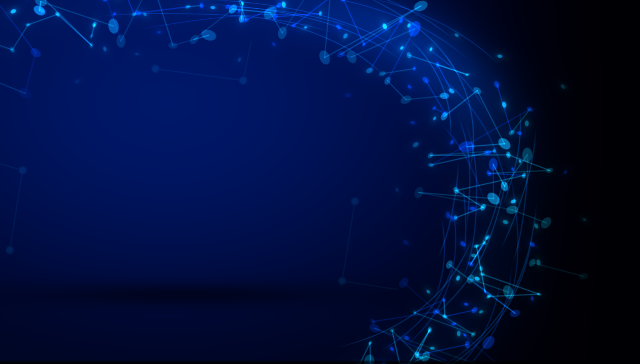
A Shadertoy shader for this background:

```glsl
// A glowing network of linked nodes bends around a dark blue stage.
// Nodes are scattered along a superelliptic ring by hashes, then joined in
// order; fine strands follow the ring, over a soft light and a floor shadow.

const vec2 RING_CENTER = vec2(0.50, 0.44);
const vec2 RING_RADII = vec2(0.868, 0.575);
const float RING_POWER = 2.5;
const vec3 BLUE = vec3(0.0, 0.22, 0.72);
const vec3 TEAL = vec3(0.02, 0.46, 0.52);
const vec3 CYAN = vec3(0.05, 0.69, 0.86);

vec4 hash4(float n) {
    vec4 h = fract(vec4(n) * vec4(0.1031, 0.1030, 0.0973, 0.1099));
    h += dot(h, h.wzxy + 33.33);
    return fract((h.xxyz + h.yzzw) * h.zywx);
}

float superNorm(vec2 q) {
    q = pow(abs(q) + 1e-5, vec2(RING_POWER));
    return pow(q.x + q.y, 1.0 / RING_POWER);
}

vec2 ringPoint(float angle, float offset) {
    vec2 dir = vec2(cos(angle), sin(angle));
    return RING_CENTER + RING_RADII * dir / superNorm(dir) * (1.0 + offset);
}

float fill(float dist, float soft) {
    return 1.0 - smoothstep(-soft, soft, dist);
}

float segment(vec2 p, vec2 a, vec2 b) {
    vec2 pa = p - a, ba = b - a;
    return length(pa - ba * clamp(dot(pa, ba) / dot(ba, ba), 0.0, 1.0));
}

float disc(vec2 p, float radius, float turn) {
    float c = cos(turn), s = sin(turn);
    vec2 q = vec2(c * p.x + s * p.y, c * p.y - s * p.x);
    return length(q * vec2(0.82, 1.2)) - radius;
}

// Node position in xy, closeness to the core of the ring in z
vec3 node(float i, float count, float seed, float spread) {
    vec4 h = hash4(i + seed);
    float angle = mix(-0.95, 2.35, pow(i / count, 1.25)) + (h.x - 0.5) * 0.2;
    float offset = (h.y + h.z - 1.0) * spread - 0.04;
    return vec3(ringPoint(angle, offset), exp(-offset * offset * 18.0));
}

// Chain of nodes: gain holds link, disc and glow strength
vec3 network(vec2 p, float count, float seed, float spread, float size, vec3 gain, float soft) {
    vec3 sum = vec3(0.0);
    vec3 last = node(0.0, count, seed, spread);
    for (float i = 1.0; i <= count; i++) {
        vec3 here = node(i, count, seed, spread);
        vec4 h = hash4(i * 1.7 + seed + 200.0);
        vec3 tint = h.x < 0.35 ? BLUE : (h.x < 0.65 ? TEAL : CYAN);
        float link = fill(segment(p, last.xy, here.xy) - 0.0014, soft);
        float d = disc(p - here.xy, size * mix(0.55, 1.15, h.y), h.z * 3.14);
        float glow = exp(-max(d, 0.0) * 130.0);
        float joined = step(h.w, 0.82) * mix(0.35, 1.0, last.z * here.z);
        sum += tint * (gain.x * link * joined
            + here.z * (gain.y * fill(d, soft) + gain.z * glow));
        last = here;
    }
    return sum;
}

// Thin curves running along the ring
vec3 strands(vec2 polar, float soft) {
    vec3 sum = vec3(0.0);
    for (float i = 0.0; i < 34.0; i++) {
        vec4 h = hash4(i + 71.0);
        float start = mix(-1.0, 1.3, h.x);
        float along = (polar.x - start) / mix(0.35, 0.9, h.y);
        float radius = 0.98 + (h.z - 0.5) * 0.28 + (h.w - 0.5) * 0.3 * (along - 0.5);
        float line = fill(abs(polar.y - radius) * 0.68 - 0.0009, soft);
        float ends = smoothstep(0.0, 0.2, along) * smoothstep(1.0, 0.8, along);
        sum += mix(BLUE, CYAN, h.w * 0.6) * line * ends * 0.38;
    }
    return sum;
}

// Faint bent link with a dot at its middle and end
float strayLink(vec2 p, vec2 a, vec2 b, vec2 c, float soft) {
    float line = fill(min(segment(p, a, b), segment(p, b, c)) - 0.0012, soft);
    float dots = fill(min(length(p - b), length(p - c)) - 0.010, soft * 2.0);
    return max(line * 0.7, dots);
}

vec3 stage(vec2 p) {
    vec2 d = p - vec2(0.46, 0.72);
    float light = exp(-1.0 * d.x * d.x - 2.1 * d.y * d.y);
    light *= smoothstep(1.72, 1.05, p.x);
    vec2 s = (p - vec2(0.50, 0.19)) / vec2(0.36, 0.028);
    light *= 1.0 - 0.42 * exp(-dot(s, s)) - 0.12 * exp(-s.y * s.y * 0.3);
    return vec3(0.0, 0.093 * pow(light, 1.35), 0.015 + 0.395 * light);
}

void mainImage(out vec4 fragColor, in vec2 fragCoord) {
    vec2 p = fragCoord / iResolution.y;
    float soft = 0.8 / iResolution.y;
    vec2 q = (p - RING_CENTER) / RING_RADII;
    vec2 polar = vec2(atan(q.y, q.x), superNorm(q));
    vec3 color = stage(p);

    // Haze around the core, strongest at the upper right
    float core = (polar.y - 0.99) / 0.13;
    float bend = (polar.x - 0.75) / 0.5;
    color += vec3(0.0, 0.09, 0.22) * exp(-core * core) * (0.2 + exp(-bend * bend));

    // Distant links, then the ring from broad discs to small sparks
    float stray = strayLink(p, vec2(0.0, 0.55), vec2(0.062, 0.532), vec2(0.027, 0.313), soft);
    stray += strayLink(p, vec2(0.69, 0.885), vec2(0.668, 0.779), vec2(0.427, 0.811), soft);
    stray += strayLink(p, vec2(1.09, 0.205), vec2(0.94, 0.228), vec2(0.975, 0.447), soft);
    color += TEAL * stray * 0.18;
    color += strands(polar, soft);
    color += network(p, 52.0, 11.0, 0.40, 0.016, vec3(0.48, 0.55, 0.0), soft);
    color += network(p, 84.0, 307.0, 0.25, 0.007, vec3(0.55, 0.60, 0.12), soft);
    color += network(p, 80.0, 733.0, 0.36, 0.006, vec3(0.0, 0.75, 0.22), soft);

    color *= mix(0.25, 1.0, smoothstep(0.004, 0.012, p.y));
    fragColor = vec4(min(color, vec3(0.75, 1.0, 1.0)), 1.0);
}
```
